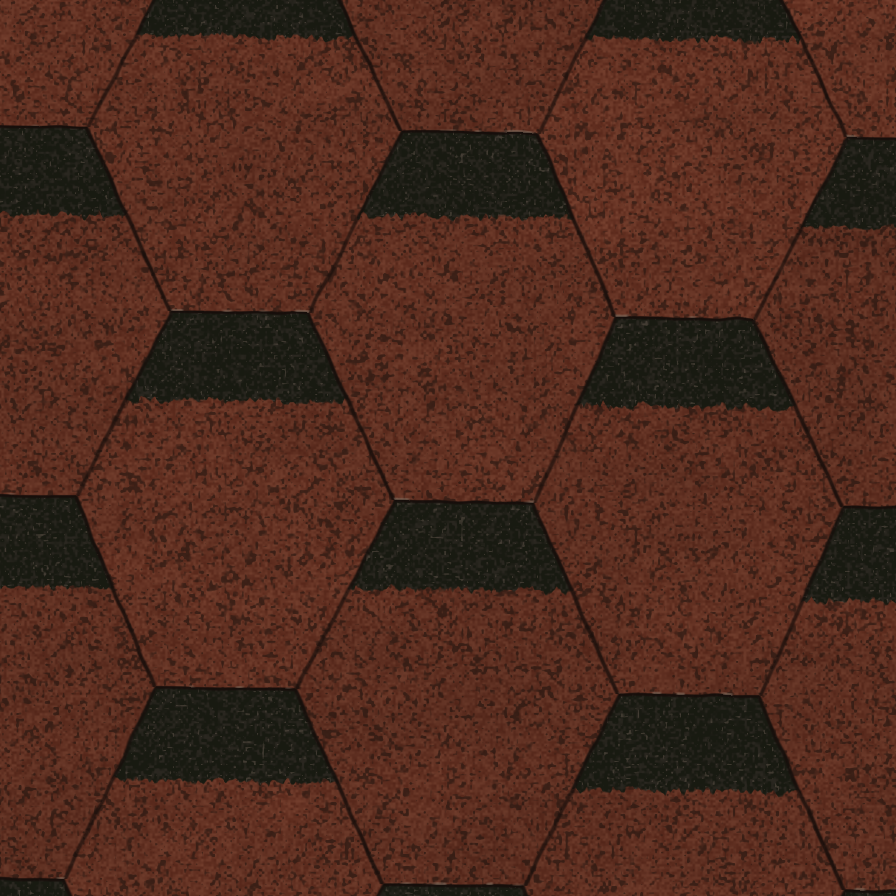
A WebGL 1 fragment shader for this texture:

```glsl
precision highp float;
// Hexagonal bitumen roof shingles: red granules with dark bands under each tab.

uniform vec2 u_resolution;

const float ROW_HEIGHT = 0.2085;
const float TAB_HALF = 0.154;     // half width of a tab's lower edge, in columns
const float COLUMN_WIDTH = 0.5;
const float SLANT = 0.908;        // cosine of the side's lean from vertical
const float BAND_DEPTH = 0.101;

const vec3 RED_DEEP = vec3(0.335, 0.150, 0.100);
const vec3 RED_LIGHT = vec3(0.435, 0.235, 0.170);
const vec3 RED_SPECK = vec3(0.190, 0.105, 0.075);
const vec3 BAND_DARK = vec3(0.095, 0.100, 0.068);
const vec3 BAND_LIGHT = vec3(0.165, 0.152, 0.125);
const vec3 BAND_SPECK = vec3(0.340, 0.300, 0.260);
const vec3 SHADOW = vec3(0.085, 0.050, 0.038);
const vec3 WORN_LIP = vec3(0.520, 0.440, 0.380);

float hash(vec2 p) {
  vec3 q = fract(p.xyx * 0.1031);
  q += dot(q, q.yzx + 33.33);
  return fract((q.x + q.y) * q.z);
}

float noise(vec2 p) {
  vec2 i = floor(p), f = fract(p);
  f = f * f * (3.0 - 2.0 * f);
  return mix(mix(hash(i), hash(i + vec2(1.0, 0.0)), f.x),
             mix(hash(i + vec2(0.0, 1.0)), hash(i + vec2(1.0, 1.0)), f.x), f.y);
}

// Random value in -1..1 for a tab; columns may be half integers.
float tabRandom(float row, float column, float seed) {
  return 2.0 * hash(vec2(row + 20.0 + seed, 2.0 * column + 40.0)) - 1.0;
}

// Rows and columns of the roof, slightly tilted and growing downwards.
vec2 roofCoords(vec2 p) {
  float bend = 0.00938;
  float u = (p.y - 0.1471 - 0.0135 * (p.x - 0.52)) / 0.2025;
  float row = 2.0 * u / (1.0 + sqrt(max(1.0 + 4.0 * bend * u, 0.01)));
  float column = (p.x - 0.5208 + 0.0035 * row) / (0.4974 + 0.0032 * row);
  return vec2(column, row);
}

vec3 redGranules(vec2 p, float tone) {
  vec3 color = mix(RED_DEEP, RED_LIGHT, noise(p * 350.0));
  float speck = 0.65 * noise(p * 310.0 + 71.0) + 0.35 * noise(p * 130.0 + 13.0);
  color = mix(color, RED_SPECK, 0.8 * smoothstep(0.53, 0.78, speck));
  float mottle = noise(p * 22.0) + noise(p * vec2(9.0, 30.0) + 5.0) - 1.0;
  return color * (1.0 + 0.035 * tone + 0.05 * mottle);
}

vec3 darkGranules(vec2 p) {
  vec3 color = mix(BAND_DARK, BAND_LIGHT, smoothstep(0.35, 1.0, noise(p * 340.0 + 29.0)));
  float speck = noise(p * 320.0 + 97.0);
  return mix(color, BAND_SPECK, 0.6 * smoothstep(0.80, 0.98, speck));
}

void main() {
  vec2 p = gl_FragCoord.xy / u_resolution.y;
  p.y = 1.0 - p.y;
  float px = 1.0 / u_resolution.y;

  // Small waviness of the cut edges.
  vec2 wobble = vec2(noise(p * 45.0), noise(p * 45.0 + 50.0)) - 0.5;
  vec2 roof = roofCoords(p + 0.0025 * wobble);
  float row = ceil(roof.y);
  float t = roof.y - row + 1.0;
  float stagger = 0.5 * mod(row, 2.0);
  float tab = floor(roof.x - stagger + 0.5) + stagger;
  float side = roof.x < tab ? -1.0 : 1.0;
  float neighbour = tab + 0.5 * side;

  // Signed distance to the slanted side, positive on the tab.
  float topCorner = neighbour - side * TAB_HALF + 0.010 * tabRandom(row - 1.0, neighbour, 0.0);
  float lowCorner = tab + side * TAB_HALF + 0.010 * tabRandom(row, tab, 0.0);
  float edge = mix(topCorner, lowCorner, t);
  float sideDist = side * (edge - roof.x) * COLUMN_WIDTH * SLANT;
  float onTab = smoothstep(-px, px, sideDist);
  float below = t * ROW_HEIGHT;
  float above = (1.0 - t) * ROW_HEIGHT;

  // Tabs and the sheet that shows between them; each sheet has its own tone.
  float tone = mix(tabRandom(row + 1.0, neighbour, 9.0), tabRandom(row, tab, 9.0), onTab);
  vec3 color = redGranules(p, tone);

  // Dark band with a frayed lower edge.
  float fray = 0.008 * (noise(p * vec2(190.0, 45.0)) - 0.5)
             + 0.005 * (noise(p * vec2(330.0, 180.0)) - 0.5);
  float depth = BAND_DEPTH + 0.004 * tabRandom(row + 1.0, neighbour, 5.0) + fray;
  float band = (1.0 - smoothstep(depth - 0.0015, depth + 0.0015, below)) * (1.0 - onTab);
  color = mix(color, darkGranules(p), band);

  // Shadow lines along the sides and under the lower edges.
  float sideLine = 1.0 - smoothstep(0.0006, 0.0036, abs(sideDist + 0.0010));
  sideLine *= (side < 0.0 ? 0.90 : 0.75) * (0.8 + 0.2 * noise(p * 90.0));
  float lipLine = mix(1.0 - smoothstep(0.0010, 0.0036, below),
                      1.0 - smoothstep(0.0, 0.0018, above), onTab);
  color = mix(color, SHADOW, max(sideLine, 0.9 * lipLine));

  // Pale wear on parts of the lower edges, mostly at the corners.
  float lip = onTab * (1.0 - smoothstep(0.0006, 0.0024, abs(above - 0.0010)));
  float corner = 1.0 - smoothstep(0.002, 0.018, sideDist);
  float wear = smoothstep(0.62, 0.90, noise(p * 75.0 + 8.0) + 0.22 * corner);
  color = mix(color, WORN_LIP, 0.55 * lip * wear);

  gl_FragColor = vec4(color, 1.0);
}
```
